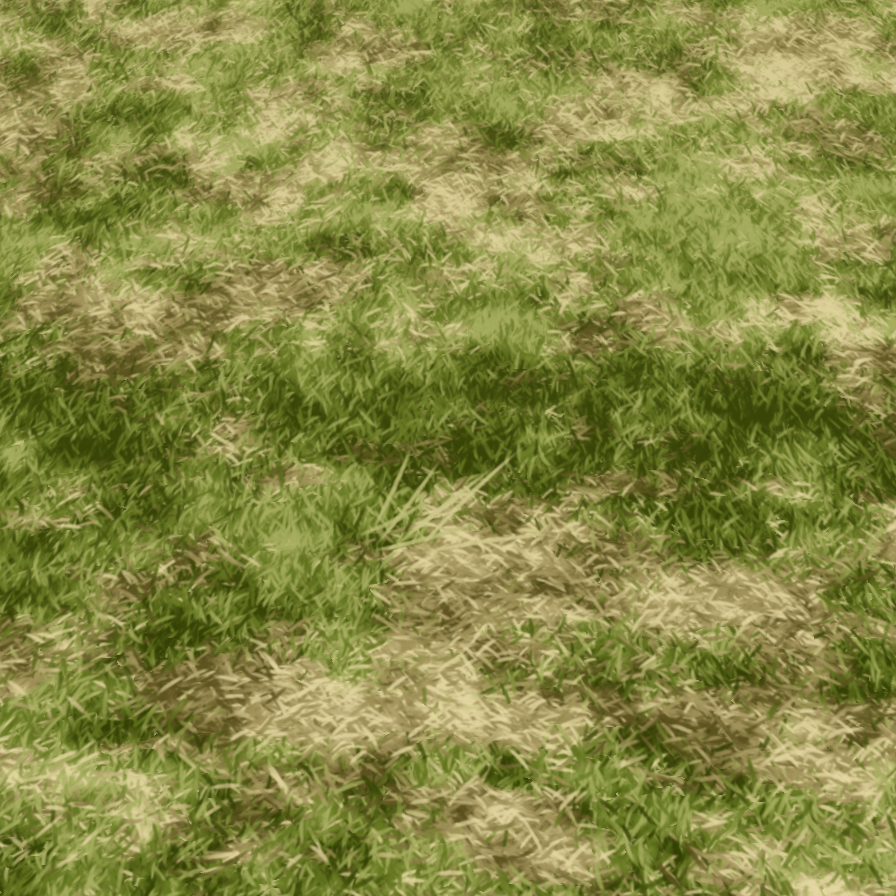
A WebGL 1 fragment shader for this texture:

```glsl
precision highp float;
// Mown meadow seen at a slant: green grass tufts between rows of dry straw.
uniform vec2 u_resolution;

const vec3 GRASS_DARK = vec3(0.20, 0.25, 0.01);
const vec3 GRASS_MID = vec3(0.40, 0.47, 0.13);
const vec3 GRASS_LIGHT = vec3(0.65, 0.68, 0.37);
const vec3 STRAW_DARK = vec3(0.36, 0.32, 0.12);
const vec3 STRAW_MID = vec3(0.63, 0.57, 0.35);
const vec3 STRAW_PALE = vec3(0.89, 0.84, 0.63);
const vec3 HAZE = vec3(0.62, 0.62, 0.34);

vec3 hash3(vec2 p) {
  vec3 q = fract(p.xyx * vec3(0.1031, 0.1030, 0.0973));
  q += dot(q, q.yxz + 33.33);
  return fract((q.xxy + q.yzz) * q.zyx);
}

float noise(vec2 p) {
  vec2 cell = floor(p);
  vec2 f = fract(p);
  f = f * f * (3.0 - 2.0 * f);
  float low = mix(hash3(cell).x, hash3(cell + vec2(1.0, 0.0)).x, f.x);
  float high = mix(hash3(cell + vec2(0.0, 1.0)).x, hash3(cell + 1.0).x, f.x);
  return mix(low, high, f.y);
}

// Layered noise centred on zero
float fbm(vec2 p) {
  float sum = 0.0;
  float gain = 0.5;
  for (int i = 0; i < 4; i++) {
    sum += gain * (noise(p) - 0.5);
    p = mat2(1.6, 1.2, -1.2, 1.6) * p + 7.3;
    gain *= 0.5;
  }
  return sum;
}

vec3 ramp(vec3 dark, vec3 middle, vec3 light, float t) {
  return mix(mix(dark, middle, smoothstep(0.0, 0.5, t)), light, smoothstep(0.5, 1.0, t));
}

vec3 plantColor(float dry, float tone) {
  vec3 grass = ramp(GRASS_DARK, GRASS_MID, GRASS_LIGHT, tone);
  vec3 straw = ramp(STRAW_DARK, STRAW_MID, STRAW_PALE, tone);
  return mix(grass, straw, dry);
}

// Coverage of a tapered, bent blade centred on the origin
float blade(vec2 p, float angle, float halfLength, float width, float bend, float soft) {
  vec2 dir = vec2(cos(angle), sin(angle));
  float along = dot(p, dir) / halfLength;
  float across = abs(dot(p, vec2(-dir.y, dir.x)) + bend * along * along);
  float body = width * (1.0 - 0.6 * along * along);
  float ends = 1.0 - smoothstep(0.5, 1.0, abs(along));
  return ends * (1.0 - smoothstep(body - soft, body + soft, across));
}

// Paints one scattered layer of blades over a colour
vec3 paintBlades(vec3 color, vec2 ground, float density, float seed, float dryness, float tone, float soft) {
  vec2 p = ground * density + seed * vec2(13.7, 29.1);
  vec2 home = floor(p);
  for (int j = -1; j <= 1; j++) {
    for (int i = -1; i <= 1; i++) {
      vec2 cell = home + vec2(float(i), float(j));
      vec3 place = hash3(cell + seed * 31.0);
      vec3 kind = hash3(cell + seed * 47.0 + 211.0);
      float dry = smoothstep(0.4, 0.6, dryness + 0.6 * (kind.x - 0.5));
      float angle = mix(1.4 + 2.1 * (place.z - 0.5), -0.1 + 2.0 * (place.z - 0.5), step(0.5, dry));
      vec2 offset = p - cell - 0.2 - 0.6 * place.xy;
      float cover = blade(offset, angle, 0.5 + 0.4 * kind.z, 0.095, 0.2 * (kind.y - 0.5), soft * density);
      float shade = tone + 1.05 * (kind.y - 0.5);
      color = mix(color, plantColor(dry, shade), 0.8 * cover);
    }
  }
  return color;
}

// Fan of long pale stalks rising from one root
vec3 paintStalks(vec3 color, vec2 p, vec2 root) {
  for (int i = 0; i < 8; i++) {
    vec3 r = hash3(vec2(float(i) * 5.0 + 3.0, 71.0));
    float angle = 0.1 + 0.13 * float(i) + 0.15 * r.x;
    float halfLength = 0.04 + 0.05 * r.y;
    vec2 middle = root + halfLength * vec2(cos(angle), sin(angle)) + vec2(0.08, 0.03) * (r.zx - 0.5);
    float cover = blade(p - middle, angle, halfLength, 0.0024, 0.012 * (r.z - 0.5), 0.0018);
    color = mix(color, mix(GRASS_LIGHT, STRAW_PALE, 0.3 + 0.6 * r.z), 0.8 * cover);
  }
  return color;
}

void main() {
  vec2 uv = gl_FragCoord.xy / u_resolution;

  // Slanted ground: everything shrinks towards the top
  float scale = 1.0 - 0.5 * uv.y;
  vec2 ground = vec2((uv.x - 0.5) / scale, -2.0 * log(scale)) + 4.0;

  // Dry rows, broken into ragged patches, with a lush strip across the middle
  float lush = exp(-pow((uv.y - 0.53 + 0.05 * (uv.x - 0.5)) / 0.085, 2.0));
  float dryness = 0.49 + 0.9 * fbm(ground * vec2(3.2, 8.5)) + 1.2 * fbm(ground * vec2(9.0, 19.0) + 50.0);
  dryness += 0.08 * (1.0 - smoothstep(0.0, 0.35, uv.y)) - 0.24 * lush;

  // Clumps of light and shadow
  float tone = 0.66 + 1.35 * fbm(ground * vec2(14.0, 21.0) + 90.0) - 0.3 * lush;
  tone += 0.85 * fbm(ground * vec2(4.0, 8.0) + 130.0);

  float soft = 0.0019 / scale;
  float fine = fbm(ground * vec2(75.0, 60.0));
  vec3 color = plantColor(smoothstep(0.4, 0.6, dryness), tone - 0.15 + 0.9 * fine);
  for (int i = 0; i < 8; i++) {
    float layer = float(i);
    color = paintBlades(color, ground, 56.0 - 3.0 * layer, layer + 1.0, dryness, tone + 0.01 * layer, soft);
  }
  color = paintStalks(color, uv, vec2(0.43, 0.39));
  color = mix(color, HAZE, 0.2 * uv.y * uv.y);
  gl_FragColor = vec4(color, 1.0);
}
```
